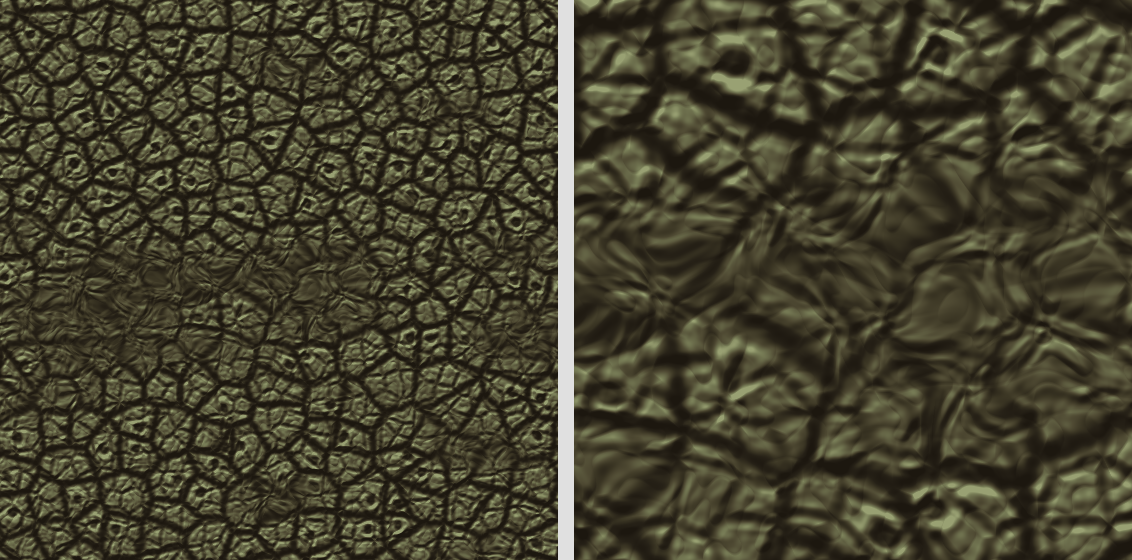
Left, the full canvas; right, a detail of the centre.
Reproduce this texture procedurally as a Shadertoy shader.

```glsl
// Dark olive reptile-like hide: two sizes of Voronoi plates cut by soft creases,
// with pits and fine wrinkles, smeared into folds along a horizontal band.
// A height field is lit by a directional difference and coloured by a ramp.

const float PLATE_SCALE  = 15.0;   // large plates per canvas height
const float SCALE_SCALE  = 31.0;   // small plates per canvas height
const float PLATE_CREASE = 0.16;   // crease half widths, in plate units
const float SCALE_CREASE = 0.20;
const float WARP_AMOUNT  = 0.005;
const float SMEAR_WARP   = 0.022;
const float BAND_CENTRE  = 0.48;
const float BAND_WIDTH   = 0.14;
const float LIGHT_STEP   = 0.002;
const float LIGHT_GAIN   = 0.0075;
const vec2  LIGHT_DIR    = vec2(-0.28, 0.96);

// Colours from the bottom of the creases to the highlights
const vec3 RAMP[7] = vec3[7](
    vec3(0.11, 0.09, 0.06), vec3(0.15, 0.13, 0.09), vec3(0.23, 0.21, 0.14),
    vec3(0.31, 0.29, 0.20), vec3(0.39, 0.39, 0.27), vec3(0.47, 0.49, 0.34),
    vec3(0.60, 0.63, 0.45));

vec2 hash2(vec2 cell) {
    uvec2 q = uvec2(ivec2(cell)) * uvec2(1597u, 3571u);
    uint n = (q.x ^ q.y) * 48271u;
    n = (n ^ (n >> 15)) * 73939u;
    n = (n ^ (n >> 13)) * 83777u;
    n ^= n >> 16;
    return vec2(n & 65535u, n >> 16) / 65535.0;
}

float cornerSlope(vec2 cell, vec2 offset) {
    float angle = 6.2832 * hash2(cell).x;
    return dot(vec2(cos(angle), sin(angle)), offset);
}

float gradientNoise(vec2 p) {
    vec2 i = floor(p), f = p - i;
    vec2 u = f * f * f * (f * (f * 6.0 - 15.0) + 10.0);
    vec2 e = vec2(0.0, 1.0);
    return mix(mix(cornerSlope(i, f), cornerSlope(i + e.yx, f - e.yx), u.x),
               mix(cornerSlope(i + e, f - e), cornerSlope(i + 1.0, f - 1.0), u.x), u.y);
}

// x: distance to the plate border, y: distance to its seed, z: random per plate
vec3 plates(vec2 p) {
    vec2 base = floor(p), f = p - base, nearCell = vec2(0.0), nearSeed = vec2(0.0);
    float nearest = 8.0;
    for (int j = -1; j <= 1; j++)
    for (int i = -1; i <= 1; i++) {
        vec2 cell = vec2(i, j);
        vec2 seed = cell + hash2(base + cell) - f;
        float d = dot(seed, seed);
        if (d < nearest) { nearest = d; nearCell = cell; nearSeed = seed; }
    }
    float border = 8.0;
    for (int j = -2; j <= 2; j++)
    for (int i = -2; i <= 2; i++) {
        vec2 cell = nearCell + vec2(i, j);
        vec2 seed = cell + hash2(base + cell) - f;
        vec2 across = seed - nearSeed;
        if (dot(across, across) > 1e-5)
            border = min(border, dot(0.5 * (seed + nearSeed), normalize(across)));
    }
    return vec3(border, sqrt(nearest), hash2(base + nearCell + 71.0).x);
}

// Share of smearing: strong in the band, patchy elsewhere
float smearMask(vec2 p) {
    float b = (p.y - BAND_CENTRE) / BAND_WIDTH;
    float patches = gradientNoise(p * vec2(3.0, 9.0) + 40.0);
    return smoothstep(0.1, 0.65, patches + 0.42 * exp(-b * b));
}

// x: height of the relief, y: openness (0 in creases and pits)
vec2 hide(vec2 p) {
    float smear = smearMask(p);
    vec2 bend = vec2(gradientNoise(p * 22.0 + 5.0), gradientNoise(p * 22.0 + 90.0));
    vec2 q = p + bend * (WARP_AMOUNT + SMEAR_WARP * smear * vec2(1.0, 0.5));

    vec3 large = plates(q * PLATE_SCALE + 200.0);
    vec3 small = plates(q * SCALE_SCALE + 500.0);
    float plate = smoothstep(0.0, PLATE_CREASE, large.x);
    float scale = smoothstep(0.0, SCALE_CREASE, small.x);
    plate = mix(plate, 0.65, 0.55 * smear);
    scale = mix(scale, 0.60, 0.35 * smear);

    // Pits with raised rims near the middle of some plates
    float wobble = 0.07 * gradientNoise(q * 70.0 + 60.0);
    float r = large.y + wobble;
    float hasPit = step(0.4, large.z) * plate * (1.0 - 0.7 * smear);
    float pit = hasPit * (1.0 - smoothstep(0.06, 0.16, r));
    float rim = hasPit * exp(-pow((r - 0.21) / 0.06, 2.0));

    // Wrinkles, grain and the stretched folds of smeared parts
    float wrinkle = abs(gradientNoise(q * 58.0 + 10.0));
    float grain = gradientNoise(q * 125.0 + 30.0);
    float fold = abs(gradientNoise(q * vec2(10.0, 34.0) + 15.0));

    float height = 0.33 * plate + 0.25 * scale + 0.40 * wrinkle + 0.15 * grain
                 + 0.22 * rim - 0.30 * pit + 0.65 * smear * fold;
    float open = plate * (0.5 + 0.5 * scale) * (1.0 - 0.75 * pit)
               + 0.12 * rim + 0.5 * plate * (wrinkle - 0.2) + 0.1 * grain;
    return vec2(height, open);
}

vec3 rampColour(float tone) {
    vec3 colour = RAMP[0];
    for (int i = 1; i < 7; i++)
        colour = mix(colour, RAMP[i], clamp(tone * 5.0 + 2.0 - float(i), 0.0, 1.0));
    return colour;
}

void mainImage(out vec4 fragColor, in vec2 fragCoord) {
    vec2 p = fragCoord / iResolution.y;
    vec2 here = hide(p);
    float rise = hide(p + LIGHT_STEP * LIGHT_DIR).x - here.x;
    float light = -rise / LIGHT_STEP * LIGHT_GAIN;
    float tone = -0.15 + 0.72 * here.y + light * (0.35 + 0.75 * clamp(here.y, 0.0, 1.0));
    tone = mix(tone, 0.22 + 0.8 * (tone - 0.25), smearMask(p));
    fragColor = vec4(rampColour(tone), 1.0);
}
```
